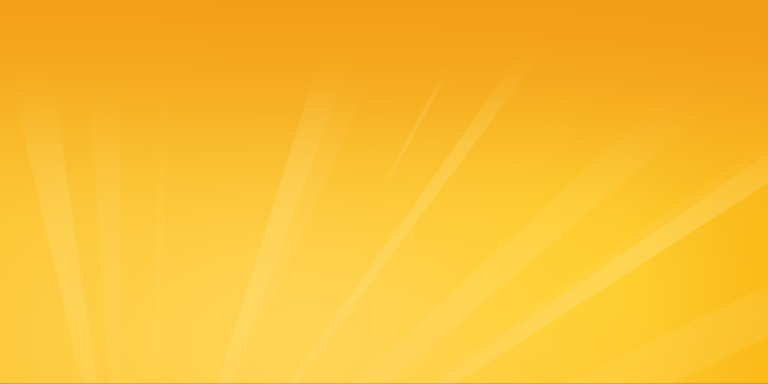
Write a WebGL 1 fragment shader that draws this background.

```glsl
precision highp float;
uniform vec2 u_resolution;

// Soft bell-shaped glow with separate horizontal and vertical radii
float glow(vec2 p, vec2 center, vec2 radius) {
  vec2 d = (p - center) / radius;
  return exp(-dot(d, d));
}

// Beam between two slanted edges, each given by its x at the bottom and the top
float beam(vec2 p, vec2 leftEdge, vec2 rightEdge) {
  float soft = 0.004;
  float l = mix(leftEdge.x, leftEdge.y, p.y);
  float r = mix(rightEdge.x, rightEdge.y, p.y);
  return smoothstep(-soft, soft, p.x - l) * smoothstep(-soft, soft, r - p.x);
}

// Fades a beam out towards its upper end
float fadeUp(float y, float start, float end) {
  return 1.0 - smoothstep(start, end, y);
}

void main() {
  // Canvas spans 2 by 1
  vec2 p = gl_FragCoord.xy / u_resolution * vec2(2.0, 1.0);

  vec3 amber = vec3(0.95, 0.625, 0.09);
  vec3 gold = vec3(0.985, 0.76, 0.17);
  vec3 lemon = vec3(1.0, 0.82, 0.16);
  vec3 cream = vec3(1.0, 0.835, 0.34);
  vec3 light = vec3(1.0, 0.88, 0.52);

  // Sky gradient, slightly tilted so the right side stays deeper
  float height = p.y + 0.05 * (p.x - 1.0);
  vec3 color = mix(amber, gold, 1.0 - smoothstep(0.3, 1.0, height));

  // Warm glows near the bottom
  color = mix(color, lemon, 0.85 * glow(p, vec2(1.45, 0.25), vec2(0.5, 0.36)));
  color = mix(color, cream, 0.95 * glow(p, vec2(0.8, 0.1), vec2(0.62, 0.42)));
  color = mix(color, cream, 0.35 * glow(p, vec2(0.15, 0.15), vec2(0.4, 0.45)));
  float corner = smoothstep(1.6, 2.1, p.x) * fadeUp(p.y, 0.35, 0.8);
  color = mix(color, vec3(0.98, 0.71, 0.06), 0.75 * corner);

  // Steep beams on the left
  float rays = 0.26 * beam(p, vec2(0.214, -0.02), vec2(0.253, 0.105)) * fadeUp(p.y, 0.4, 0.85);
  rays += 0.14 * beam(p, vec2(0.286, 0.216), vec2(0.318, 0.304)) * fadeUp(p.y, 0.4, 0.85);
  rays += 0.10 * beam(p, vec2(0.396, 0.425), vec2(0.411, 0.443)) * fadeUp(p.y, 0.3, 0.85);

  // Double beam left of the middle
  rays += 0.17 * beam(p, vec2(0.565, 0.88), vec2(0.60, 0.97)) * fadeUp(p.y, 0.5, 0.87);
  rays += 0.13 * beam(p, vec2(0.565, 0.88), vec2(0.615, 1.055)) * fadeUp(p.y, 0.5, 0.9);

  // Fine streak and narrow central beam
  rays += 0.24 * beam(p, vec2(0.72, 1.255), vec2(0.718, 1.272))
    * smoothstep(0.48, 0.62, p.y) * fadeUp(p.y, 0.65, 0.85);
  rays += 0.30 * beam(p, vec2(0.75, 1.453), vec2(0.771, 1.513)) * fadeUp(p.y, 0.55, 0.9);

  // Broad slanting beams on the right
  rays += 0.22 * beam(p, vec2(0.92, 2.0), vec2(1.01, 2.18)) * fadeUp(p.y, 0.25, 0.8);
  rays += 0.12 * beam(p, vec2(1.107, 2.513), vec2(1.185, 2.742)) * fadeUp(p.y, 0.4, 0.72);
  rays += 0.26 * beam(p, vec2(1.13, 2.58), vec2(1.185, 2.742)) * fadeUp(p.y, 0.35, 0.75);
  rays += 0.18 * beam(p, vec2(1.47, 3.52), vec2(1.75, 3.8)) * fadeUp(p.y, 0.15, 0.4);

  // Beams are gentler where they meet the lower edge
  color = mix(color, light, rays * mix(0.65, 1.0, smoothstep(0.0, 0.25, p.y)));

  // Thin shaded rim along the bottom
  color *= 1.0 - 0.15 * fadeUp(p.y, 0.001, 0.005);

  gl_FragColor = vec4(color, 1.0);
}
```
